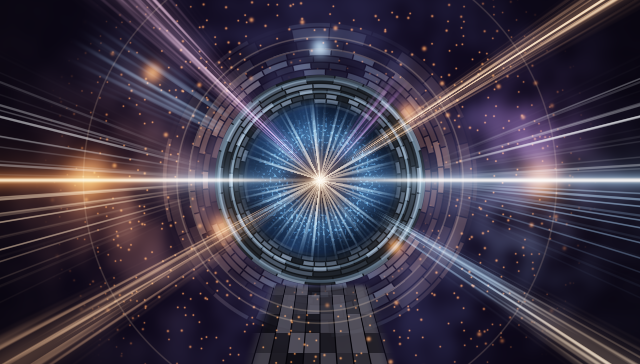
This background is drawn by a WebGL 2 fragment shader. Its source:

```glsl
#version 300 es
precision highp float;
// A glowing star portal: plated rings, light beams and drifting sparks.
uniform vec2 u_resolution;
out vec4 outColor;

const float TAU = 6.2831853, SOFT = 0.004;
const vec3 STEEL = vec3(0.42, 0.5, 0.62), ICE = vec3(0.6, 0.8, 1.0);
const vec3 AMBER = vec3(1.0, 0.5, 0.2), CREAM = vec3(1.0, 0.83, 0.65);
const vec3 VIOLET = vec3(0.6, 0.36, 0.72);

float hash(vec2 p) {
  p = fract(p * vec2(0.1031, 0.1137));
  p += dot(p, p.yx + 33.33);
  return fract((p.x + p.y) * p.x * 17.0);
}

float corner(vec2 cell, vec2 d) {
  float a = TAU * hash(cell);
  return dot(vec2(cos(a), sin(a)), d);
}

// Gradient noise
float noise(vec2 p) {
  vec2 i = floor(p), f = fract(p), u = f * f * (3.0 - 2.0 * f), e = vec2(1, 0);
  return mix(mix(corner(i, f), corner(i + e, f - e), u.x),
    mix(corner(i + e.yx, f - e.yx), corner(i + 1.0, f - 1.0), u.x), u.y);
}

float gauss(float d, float width) { return exp(-d * d / (width * width)); }

float glow(vec2 p, float x, float y, float size) {
  float d = length(p - vec2(x, y)) / size;
  return exp(-d * d) + 0.25 * exp(-0.8 * d);
}

float stroke(float d, float width) { return 1.0 - smoothstep(width, width + SOFT, abs(d)); }

// Widening bundle of fine strands leaving the hub
float beam(vec2 p, float degrees, float start, float spread) {
  float a = radians(degrees), c = cos(a), s = sin(a);
  vec2 q = p * mat2(c, s, -s, c);
  float v = q.y / (0.006 + spread * max(q.x, 0.0));
  float strands = smoothstep(-0.15, 0.6, noise(vec2(v * 5.0 + degrees, q.x * 1.5)));
  return exp(-v * v * 1.5) * smoothstep(start, start + 0.12, q.x) * (0.2 + 1.5 * strands);
}

// Straight rays of random strength
float rays(vec2 p, float count, float width) {
  float t = (atan(p.y, p.x) / TAU + 0.5) * count, id = floor(t);
  float d = (fract(t) - 0.25 - 0.5 * hash(vec2(id, count))) * TAU / count * length(p);
  float strength = hash(vec2(id + 31.0, count));
  return strength * strength * stroke(d, width);
}

// Random polar tiles with dark seams
float plates(float r, float turn, float depth) {
  float row = floor(r / depth), count = 18.0 + floor(34.0 * hash(vec2(row, depth * 900.0)));
  float t = turn * count + 0.5 * row;
  vec2 edge = 0.5 - abs(fract(vec2(t, r / depth)) - 0.5);
  float seam = min(edge.x * TAU / count * r, edge.y * depth);
  float tone = hash(vec2(mod(floor(t), count) + 11.0, row + 4.0));
  return (0.06 + tone * tone) * smoothstep(0.0, SOFT, seam);
}

float sparks(vec2 p, float radius) {
  vec2 cell = floor(p), at = 0.25 + 0.5 * vec2(hash(cell + 3.0), hash(cell + 57.0));
  return step(0.8, hash(cell + 91.0)) * gauss(length(fract(p) - at), radius);
}

void main() {
  vec2 p = (gl_FragCoord.xy - 0.5 * u_resolution) / u_resolution.y - vec2(0, 0.005);
  float r = length(p), turn = atan(p.y, p.x) / TAU + 0.5, h = abs(p.y);
  float right = smoothstep(-0.1, 0.1, p.x), upper = smoothstep(-0.05, 0.05, p.y);

  // Night sky and coloured dust
  float dust = smoothstep(-0.35, 0.5, 0.6 * noise(p * 5.0 + 20.0) + 0.4 * noise(p * 14.0));
  vec3 col = vec3(0.04, 0.025, 0.08) * (1.2 - 0.6 * smoothstep(0.4, 1.0, r));
  col += dust * (vec3(0.13, 0.15, 0.28) * gauss(r, 0.53) + VIOLET * 0.5 * glow(p, 0.56, 0.09, 0.15)
    + AMBER * 0.35 * glow(p, -0.5, -0.05, 0.2) + ICE * 0.22 * glow(p, 0.55, -0.11, 0.18));

  // Plates, warm at the flanks, around a steel ring
  float flank = abs(p.x) / max(r, 0.01);
  vec3 plating = mix(STEEL, AMBER * 0.85, smoothstep(0.35, 0.9, flank) * 0.6);
  col += plating * stroke(r - 0.325, 0.035) * plates(r, turn, 0.018) * 0.65;
  col += plating * stroke(r - 0.395, 0.035) * plates(r, turn, 0.035) * 0.25;
  col = mix(col, STEEL * (0.12 + plates(r, turn, 0.014)), stroke(r - 0.245, 0.042));

  // Receding floor panels
  float u = p.x / (0.15 + h) * 14.0;
  float tile = hash(floor(vec2(u + 40.0, p.y * 19.0 + 60.0)));
  float seam = smoothstep(0.0, 0.08, 0.5 - abs(fract(u) - 0.5));
  float ground = smoothstep(0.28, 0.3, -p.y) * (1.0 - smoothstep(3.5, 4.7, abs(u)));
  col = mix(col, vec3(0.32, 0.31, 0.35) * (0.1 + tile) * seam, ground * 0.8);

  // Energy sphere with speckled halo, then rims
  float grain = smoothstep(0.05, 0.55, noise(p * 150.0));
  vec3 sphere = vec3(0.06, 0.13, 0.25) * (0.5 + dust);
  sphere += vec3(0.12, 0.25, 0.42) * gauss(r - 0.125, 0.037) * (0.8 + 2.2 * grain);
  col = mix(col, sphere, 1.0 - smoothstep(0.19, 0.235, r));
  col += ICE * (stroke(r - 0.278, 0.002) + stroke(r - 0.243, 0.001)) * (0.25 + 0.3 * flank);
  col += CREAM * 0.2 * (stroke(r - 0.393, 0.0) + stroke(r - 0.36, 0.0) + 0.7 * stroke(r - 0.65, 0.0));

  // Side fans
  vec2 fan = vec2(abs(p.x) - 0.18, p.y);
  float reach = smoothstep(0.1, 0.5, fan.x) * (1.0 - smoothstep(0.3, 0.48, abs(atan(fan.y, fan.x))));
  vec3 fanColor = mix(mix(CREAM, ICE, right), mix(ICE, CREAM, 0.5), upper);
  col += fanColor * reach * 0.7 * (rays(fan, 130.0 + step(0.0, p.x), 0.0) + rays(fan, 83.0, 0.001));

  // Diagonal beams
  float near = 1.0 - smoothstep(0.2, 0.38, r), far = smoothstep(0.5, 0.8, r);
  col += mix(CREAM, VIOLET * 1.3, 0.5 + 0.5 * near) * beam(p, 135.0, 0.03, 0.075);
  col += mix(CREAM, AMBER, 0.4) * (1.3 * beam(p, 32.5, 0.06, 0.038) + beam(p, 211.0, 0.1, 0.06));
  col += VIOLET * 0.8 * beam(p, 51.0, 0.03, 0.1) * near;
  col += mix(ICE, CREAM, far) * beam(p, -31.8, 0.16, 0.05);
  col += ICE * 0.4 * beam(p, 150.0, 0.27, 0.1) * (1.0 - far);

  // Horizontal flare
  float flare = smoothstep(0.05, 0.35, abs(p.x));
  vec3 flareColor = mix(ICE, AMBER, smoothstep(0.3, 0.6, -p.x));
  col += flareColor * flare * (0.9 * exp(-h / 0.012) + 0.2 * exp(-h / 0.05));
  col += CREAM * (0.3 + flare) * gauss(h, 0.0045);

  // Lamps and scattered sparks
  col += AMBER * (glow(p, -0.637, 0.0, 0.055) + glow(p, 0.607, 0.0, 0.045)
    + glow(p, -0.46, 0.295, 0.022) + glow(p, -0.27, -0.13, 0.028)
    + glow(p, 0.242, 0.187, 0.02) + glow(p, 0.208, -0.183, 0.018));
  col += ICE * glow(p, 0.0, 0.365, 0.02);
  float outside = smoothstep(0.28, 0.4, r) * (1.0 - far);
  for (float i = 0.0; i < 3.0; i++)
    col += AMBER * outside * sparks((p + 3.0 + i) * (13.0 + 17.0 * i), 0.07 + 0.02 * i);

  // Central star
  float burst = rays(p, 44.0, 0.001) + 0.6 * rays(p, 71.0, 0.0);
  col += mix(CREAM, ICE, smoothstep(0.05, 0.14, r)) * burst * (1.0 - smoothstep(0.1, 0.24, r));
  col += AMBER * 0.8 * exp(-r / 0.035) + CREAM * 2.2 * gauss(r, 0.016);
  outColor = vec4(1.0 - exp(-1.35 * col), 1.0);
}
```
